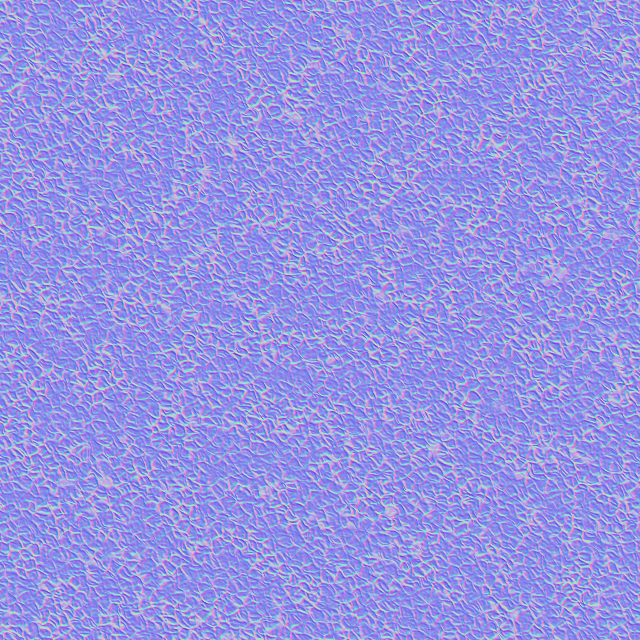
This texture map is drawn by a Shadertoy shader. Its source:

```glsl
// Tangent-space normal map of a finely wrinkled, leathery plaster surface.
// A height field (broken cell borders + ridged gradient noise + grain) is
// differentiated by central differences and the normal is encoded as colour.

const float CELLS        = 66.0;    // pebbles across the canvas
const float CELL_RIDGE   = 0.40;    // ridge reach inside a pebble
const float CELL_HEIGHT  = 0.0022;  // ridge height in canvas units
const float BREAK_SCALE  = 52.0;    // gaps along the ridges
const float VEIN_SCALE   = 80.0;    // wrinkles running across the pebbles
const float VEIN_WIDTH   = 0.27;
const float VEIN_HEIGHT  = 0.0013;
const float GRAIN_SCALE  = 215.0;
const float GRAIN_HEIGHT = 0.0009;
const float PATCH_SCALE  = 16.0;    // calm and rough areas
const vec2  CALM_ROUGH   = vec2(0.6, 1.3);
const float WARP_SCALE   = 58.0;
const float WARP_AMOUNT  = 0.0065;
const vec2  STREAK_DIR   = vec2(0.8, -0.6);
const vec2  STREAK_SCALE = vec2(0.84, 1.12); // along, across the streaks
const float SLOPE_STEP   = 0.0009;
const float LIT_GAIN     = 1.2;     // slopes facing right and up
const float SHADE_GAIN   = 0.54;    // slopes facing left and down
const vec2  TILT         = vec2(0.06, 0.07);
const vec2  CREST_TILT   = vec2(0.52, 0.40); // pale tops of the ridges
const float FLAT_LENGTH  = 0.85;    // normals shortened by unresolved roughness

vec2 hash22(vec2 p) {
    vec3 q = fract(vec3(p.xyx) * vec3(0.1031, 0.1030, 0.0973));
    q += dot(q, q.yzx + 33.33);
    return fract((q.xx + q.yz) * q.zy);
}

float cornerRamp(vec2 cell, vec2 offset) {
    float angle = 6.28318 * hash22(cell).x;
    return dot(vec2(cos(angle), sin(angle)), offset);
}

// Gradient noise, roughly -0.7 to 0.7
float gradientNoise(vec2 p) {
    vec2 i = floor(p), f = p - i;
    vec2 u = f * f * f * (f * (f * 6.0 - 15.0) + 10.0);
    vec2 e = vec2(1.0, 0.0);
    float low  = mix(cornerRamp(i, f), cornerRamp(i + e.xy, f - e.xy), u.x);
    float high = mix(cornerRamp(i + e.yx, f - e.yx), cornerRamp(i + e.xx, f - e.xx), u.x);
    return mix(low, high, u.y);
}

// Gap between the nearest and second nearest cell points; zero on a border
float borderGap(vec2 p) {
    vec2 i = floor(p), f = p - i;
    float nearest = 8.0, second = 8.0;
    for (int y = -1; y <= 1; y++) {
        for (int x = -1; x <= 1; x++) {
            vec2 cell = vec2(x, y);
            float d = length(cell + hash22(i + cell) - f);
            second = min(second, max(nearest, d));
            nearest = min(nearest, d);
        }
    }
    return second - nearest;
}

// Height in x, closeness to a ridge crest in y
vec2 surface(vec2 p) {
    // Bend the domain, then stretch it along the streak direction
    vec2 bend = vec2(gradientNoise(p * WARP_SCALE + 17.0),
                     gradientNoise(p * WARP_SCALE + 71.0));
    vec2 w = p + WARP_AMOUNT * bend;
    vec2 q = STREAK_SCALE * vec2(dot(w, STREAK_DIR),
                                 dot(w, vec2(-STREAK_DIR.y, STREAK_DIR.x))) + 3.0;

    float roughness = mix(CALM_ROUGH.x, CALM_ROUGH.y,
        smoothstep(-0.35, 0.35, gradientNoise(p * PATCH_SCALE + 40.0)));
    float unbroken = smoothstep(-0.4, 0.15, gradientNoise(p * BREAK_SCALE + 23.0));

    float border = 1.0 - smoothstep(0.0, CELL_RIDGE, borderGap(q * CELLS));
    border *= mix(0.25, 1.0, unbroken);
    float vein = 1.0 - smoothstep(0.0, VEIN_WIDTH, abs(gradientNoise(q * VEIN_SCALE + 9.0)));
    float grain = gradientNoise(p * GRAIN_SCALE + 5.0);

    float height = CELL_HEIGHT * border * mix(1.0, roughness, 0.5)
                 + VEIN_HEIGHT * vein * roughness
                 + GRAIN_HEIGHT * grain;
    return vec2(height, smoothstep(0.4, 1.0, border * mix(1.0, roughness, 0.6)));
}

void mainImage(out vec4 fragColor, in vec2 fragCoord) {
    vec2 p = fragCoord / iResolution.y;

    // Central differences, never narrower than one pixel
    float h = max(SLOPE_STEP, 0.5 / iResolution.y);
    vec2 e = vec2(h, 0.0);
    vec2 left = surface(p - e.xy), right = surface(p + e.xy);
    vec2 below = surface(p - e.yx), above = surface(p + e.yx);
    vec2 slope = vec2(left.x - right.x, below.x - above.x) / (2.0 * h);
    float crest = 0.25 * (left.y + right.y + below.y + above.y);

    // Uneven gain makes one flank of every ridge steeper
    slope = LIT_GAIN * max(slope, 0.0) + SHADE_GAIN * min(slope, 0.0);
    slope += TILT + CREST_TILT * crest;

    float lit = smoothstep(0.3, 1.2, slope.x + slope.y);
    vec3 normal = normalize(vec3(slope, 1.0)) * mix(FLAT_LENGTH, 1.0, lit);
    fragColor = vec4(0.5 + 0.5 * normal, 1.0);
}
```
